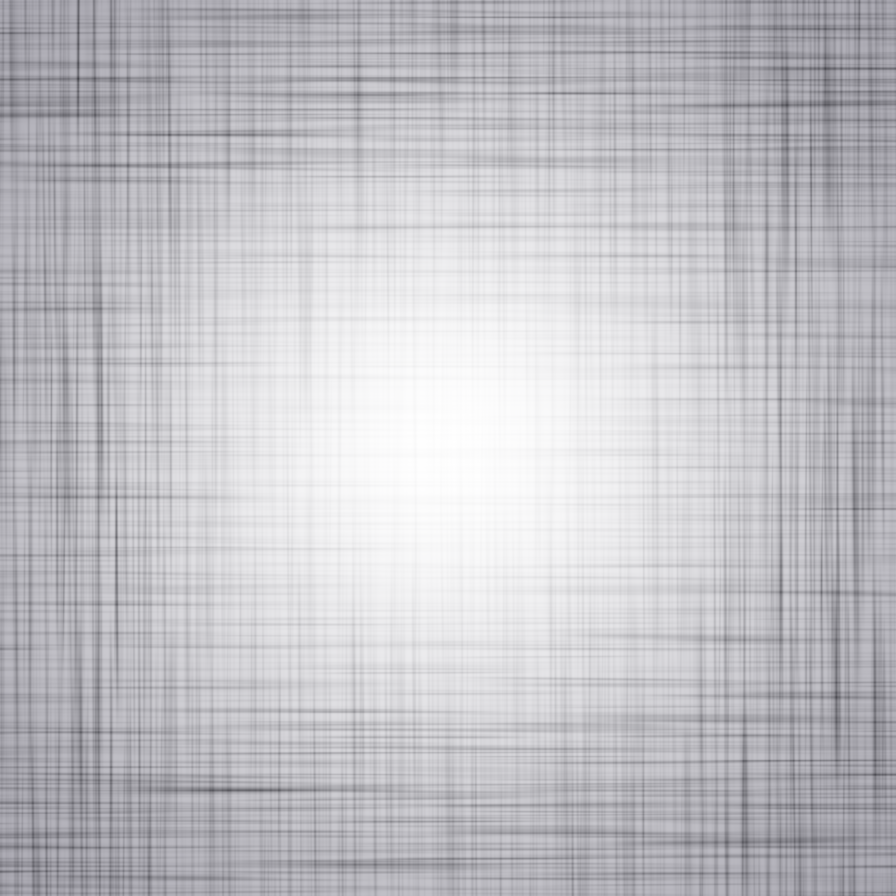
A WebGL 2 fragment shader for this texture:

```glsl
#version 300 es
precision highp float;
// Pale grey linen weave with a white glow in the centre and darker borders.

uniform vec2 u_resolution;
out vec4 fragColor;

const vec3 GLOW_WHITE = vec3(1.0);
const vec3 BORDER_GREY = vec3(0.675, 0.67, 0.705);
const vec3 THREAD_TINT = vec3(1.0, 1.0, 0.97);
const int FINE_LAYERS = 8;
const int SOFT_LAYERS = 2;

float hash(vec2 p) {
    return fract(sin(dot(p, vec2(127.1, 311.7))) * 43758.5);
}

// One layer of tapered, slightly slanted threads running along p.x.
float threadLayer(vec2 p, float count, float pieces, float width, float pixel, float seed) {
    float tilt = (hash(vec2(seed, 3.7)) - 0.5) * 0.02;
    float across = (p.y + tilt * (p.x - 0.5)) * count + hash(vec2(seed, 9.1));
    float row = floor(across);
    float along = p.x * pieces + hash(vec2(row, seed)) * 7.0;
    float piece = floor(along);
    float t = along - piece;

    vec2 key = vec2(row + seed * 17.3, piece + seed * 5.9);
    float offset = (hash(key) - 0.5) * 0.5;
    float slope = (hash(key + 31.4) - 0.5) * 0.25;
    float strength = hash(key + 57.2);
    float distance = (fract(across) - 0.5 - offset - slope * (t - 0.5)) / count;

    float blurred = sqrt(width * width + pixel * pixel * 0.4);
    float line = exp(-distance * distance / (blurred * blurred)) * width / blurred;
    float taper = smoothstep(0.0, 0.35, t) * smoothstep(1.0, 0.65, t);
    return line * taper * mix(0.2, 1.0, strength * strength);
}

// All threads of one direction: crisp fibres over broad soft streaks.
float threads(vec2 p, float pixel, float seed) {
    float shade = 0.0;
    for (int i = 0; i < FINE_LAYERS; i++) {
        float n = float(i);
        float width = mix(0.0008, 0.0016, hash(vec2(n, seed)));
        shade += 0.14 * threadLayer(p, 43.0 + 4.0 * n, 1.4 + 0.3 * n, width, pixel, seed + n);
    }
    for (int i = 0; i < SOFT_LAYERS; i++) {
        float n = float(i);
        shade += 0.13 * threadLayer(p, 13.0 + 6.0 * n, 2.3 + n, 0.004, pixel, seed + 20.0 + n);
    }
    return shade;
}

// Threads gather in a band just inside each border.
float borderBand(float coordinate) {
    float reach = abs(coordinate - 0.5);
    return smoothstep(0.22, 0.41, reach) * (1.0 - 0.7 * smoothstep(0.44, 0.5, reach));
}

void main() {
    vec2 uv = gl_FragCoord.xy / u_resolution;
    float pixel = 1.0 / min(u_resolution.x, u_resolution.y);
    float radius = length(uv - 0.5);

    // Radial light
    vec3 color = mix(GLOW_WHITE, BORDER_GREY, smoothstep(0.0, 0.74, radius));

    // Woven shading, washed out by the central light
    float visibility = mix(0.1, 1.0, smoothstep(0.03, 0.46, radius));
    float horizontal = threads(uv, pixel, 2.0) * mix(0.75, 1.5, borderBand(uv.y));
    float vertical = threads(uv.yx, pixel, 61.0) * mix(0.75, 1.5, borderBand(uv.x));
    color *= 1.0 - THREAD_TINT * (horizontal + vertical) * visibility;

    fragColor = vec4(clamp(color, 0.0, 1.0), 1.0);
}
```
